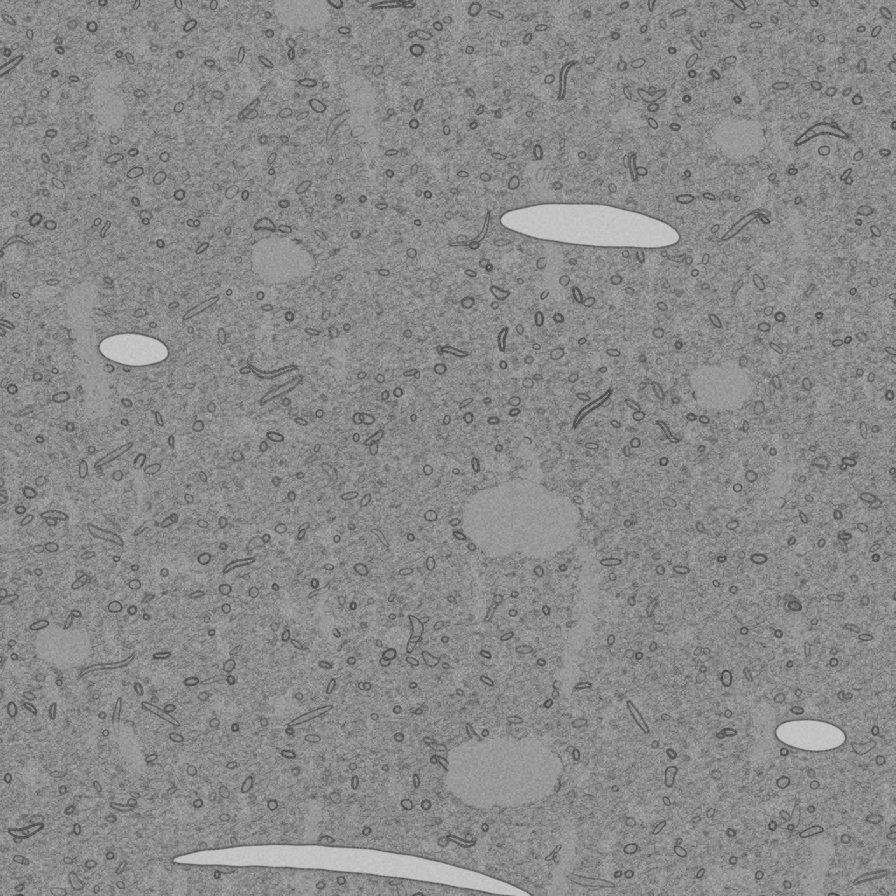
Give the GLSL for this texture, as a Shadertoy shader.

```glsl
// Grey electron micrograph of brain tissue: grainy neuropil strewn with dark
// myelin rings, pale upright dendrites, smooth cell bodies and bright vessels.
// Gradient noise makes the ground; distance functions on jittered grids the rest.
#define BASE_GREY 0.560
#define PALE_GREY 0.600
#define VESSEL_GREY 0.76
#define MYELIN_GREY 0.29
#define GRAIN 0.072
#define MOTTLE 0.08
#define MEMBRANE 0.07
#define DENDRITES 17
#define CELL_BODIES 7
#define VESSELS 4

vec2 hash2(vec2 p) {
    vec3 q = fract(p.xyx * vec3(0.1031, 0.1030, 0.0973));
    q += dot(q, q.yzx + 33.33);
    return fract((q.xx + q.yz) * q.zy);
}

vec2 gradientAt(vec2 cell) {
    float a = 6.2832 * hash2(cell + 17.0).x;
    return vec2(cos(a), sin(a));
}

float gradientNoise(vec2 p) {
    vec2 i = floor(p), f = p - i;
    vec2 u = f * f * f * (f * (f * 6.0 - 15.0) + 10.0);
    vec2 e = vec2(1.0, 0.0);
    float low = mix(dot(gradientAt(i), f), dot(gradientAt(i + e), f - e), u.x);
    float high = mix(dot(gradientAt(i + e.yx), f - e.yx),
                     dot(gradientAt(i + 1.0), f - 1.0), u.x);
    return mix(low, high, u.y);
}

vec2 turn(vec2 p, float a) {
    float c = cos(a), s = sin(a);
    return vec2(c * p.x + s * p.y, c * p.y - s * p.x);
}

float ellipseDistance(vec2 p, vec2 radii) {
    p += 1e-6;
    float k = length(p / radii);
    return k * (k - 1.0) / length(p / (radii * radii));
}

// Evenly spread positions from a low-discrepancy sequence
vec2 spread(float i, vec2 start) {
    return fract(start + i * vec2(0.7549, 0.5698));
}

float cover(float d, float soft) {
    return 1.0 - smoothstep(-soft, soft, d);
}

// Scattered ellipses on a jittered grid: x = wall darkness, y = inside
vec2 scatter(vec2 uv, float size, float chance, vec2 small, vec2 large,
             float wall, float bend, float seed, float px) {
    vec2 result = vec2(0.0), home = floor(uv / size);
    for (int k = 0; k < 9; k++) {
        vec2 cell = home + vec2(k % 3, k / 3) - 1.0;
        vec2 place = hash2(cell + seed), kind = hash2(cell + seed + 41.3);
        vec2 form = hash2(cell + seed + 83.7);
        if (kind.x > chance) continue;
        float lean = kind.y - 0.5;
        vec2 p = turn(uv - (cell + place) * size, 1.4 * lean + 7.0 * lean * lean * lean);
        vec2 radii = mix(small, large, form * form);
        p.y += bend * (form.y - 0.5) * radii.x * sin(2.2 * p.x / radii.x + 6.0 * place.x);
        float d = ellipseDistance(p, radii);
        float tone = mix(0.45, 1.0, place.y);
        float thickness = wall * mix(0.7, 1.5, kind.x / chance);
        result.x = max(result.x, tone * cover(abs(d) - thickness, 0.8 * px));
        result.y = max(result.y, cover(d, px));
    }
    return result;
}

void mainImage(out vec4 fragColor, in vec2 fragCoord) {
    vec2 uv = fragCoord / iResolution.y;
    float px = 1.0 / iResolution.y;
    float ragged = gradientNoise(uv * 120.0);
    float wobble = gradientNoise(uv * 32.0 + 5.0);

    // Neuropil: mottling, thin membranes, pale patches and uneven exposure
    float grey = BASE_GREY + MOTTLE * gradientNoise(uv * vec2(140.0, 220.0));
    float fold = gradientNoise(uv * vec2(72.0, 125.0) + 0.8 * ragged);
    grey -= MEMBRANE * (1.0 - smoothstep(0.0, 0.12, abs(fold)));
    float patches = gradientNoise(uv * vec2(42.0, 26.0) + 31.0) + 0.4 * ragged;
    grey = mix(grey, PALE_GREY, 0.8 * smoothstep(0.26, 0.36, patches));
    grey += 0.014 * gradientNoise(uv * 5.0 + 9.0);

    // Mitochondria, then small and long myelin sheaths
    vec2 spots = scatter(uv, 0.016, 0.45, vec2(0.002, 0.0015), vec2(0.007, 0.004),
                         0.0007, 0.2, 7.0, px);
    grey -= 0.065 * spots.y + 0.03 * spots.x;
    vec2 rings = scatter(uv, 0.027, 0.55, vec2(0.0032, 0.0026), vec2(0.0095, 0.0058),
                         0.0011, 0.2, 150.0, px);
    vec2 sheaths = scatter(uv, 0.078, 0.5, vec2(0.009, 0.0028), vec2(0.032, 0.006),
                           0.0012, 0.7, 290.0, px);
    grey = mix(grey, BASE_GREY - 0.01, 0.6 * max(rings.y, sheaths.y));
    float myelin = max(rings.x, sheaths.x);

    // Dendrites: ragged upright streaks pierced by small holes
    float smoothArea = 0.0;
    for (int i = 1; i <= DENDRITES; i++) {
        vec2 kind = hash2(vec2(i, 3.0)), form = hash2(vec2(i, 8.0));
        vec2 p = turn(uv - spread(float(i), vec2(0.08, 0.33)), 1.57 + 0.5 * (kind.x - 0.4));
        p.y += 0.008 * wobble + 0.005 * sin(p.x * 40.0 + 6.0 * kind.y);
        vec2 radii = mix(vec2(0.02, 0.004), vec2(0.085, 0.016), form * vec2(form.x, 1.0));
        p.x -= clamp(p.x, -radii.x, radii.x);
        float d = length(p) - radii.y + 0.009 * ragged;
        smoothArea = max(smoothArea, 0.95 * cover(d, 0.0014));
    }
    smoothArea *= 1.0 - 0.9 * smoothstep(0.30, 0.38, fold);
    myelin *= 1.0 - 0.7 * smoothArea;

    // Cell bodies: broad smooth ovals with a faint outline
    float outline = 0.0;
    for (int i = 1; i <= CELL_BODIES; i++) {
        vec2 kind = hash2(vec2(i, 21.0));
        vec2 p = turn(uv - spread(float(i), vec2(0.05, 0.0)), 0.6 * (kind.x - 0.5));
        vec2 radii = i % 4 == 2 ? vec2(0.066, 0.040) : vec2(0.028, 0.018) + 0.009 * kind.y;
        float d = ellipseDistance(p, radii) + 0.012 * wobble + 0.005 * ragged;
        float body = cover(d, 0.002);
        smoothArea = max(smoothArea, body);
        myelin *= 1.0 - body;
        outline = max(outline, cover(abs(d - 0.003) - 0.0006, px));
    }
    grey = mix(grey, PALE_GREY, 0.92 * smoothArea) - 0.06 * outline;
    grey = mix(grey, MYELIN_GREY, 0.85 * myelin);

    // Vessels: bright lens shapes in a grey sleeve with a dark rim
    float lumen = 0.0;
    for (int i = 1; i <= VESSELS; i++) {
        bool isLong = i % 3 == 1;
        vec2 p = turn(uv - spread(float(i), vec2(0.64, 0.47)), -0.1);
        p.y += isLong ? 0.5 * p.x * p.x : 0.0;
        vec2 radii = isLong ? vec2(0.20 / sqrt(float(i)), 0.010 + 0.003 * float(i))
                            : vec2(0.038, 0.017);
        float d = ellipseDistance(p, radii) + 0.002 * wobble;
        grey = mix(grey, 0.53, 0.8 * cover(d - 0.005, 0.0015));
        grey = mix(grey, 0.36, 0.85 * cover(abs(d - 0.001) - 0.0012, px));
        grey = mix(grey, VESSEL_GREY, cover(d, px));
        lumen = max(lumen, cover(d, px));
    }

    // Fine sensor grain, calmer on smooth areas
    vec2 speck = hash2(floor(uv * 512.0) + 0.5);
    float calm = 1.0 - 0.35 * smoothArea - 0.7 * lumen;
    grey += GRAIN * max(calm, 0.25) * (speck.x + speck.y - 1.0);
    fragColor = vec4(vec3(clamp(grey, 0.0, 1.0)), 1.0);
}
```
